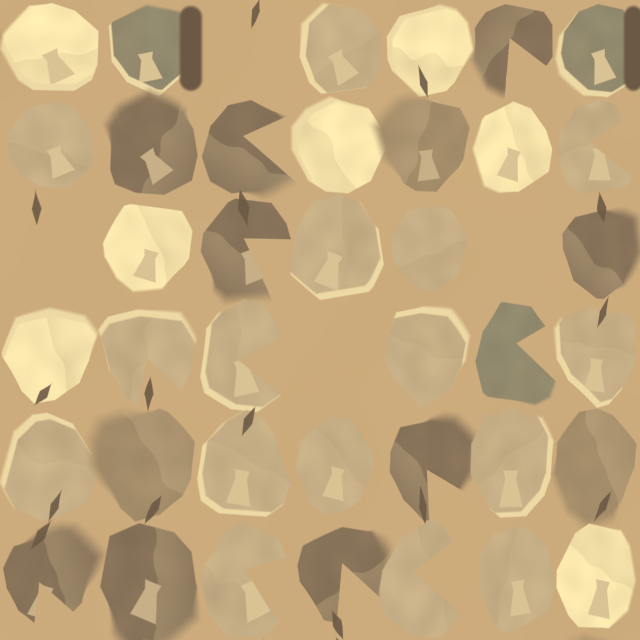
Reproduce this pattern procedurally as a Shadertoy shader.

```glsl
// Seven by six rows of painted pebbles on warm tan, cells shrinking to the upper right.
// Each pebble is a tapered polygon of hashed half-planes, with facets, pale rims,
// wedge notches, soft shadows and dark flecks chosen by a hash of its cell.

vec2 hash2(vec2 p) {
    vec3 q = fract(p.xyx * vec3(0.1031, 0.1030, 0.0973));
    q += dot(q, q.yzx + 33.33);
    return fract((q.xx + q.yz) * q.zy);
}

float gradientNoise(vec2 p) {
    vec2 i = floor(p), f = fract(p);
    vec2 u = f * f * (3.0 - 2.0 * f);
    vec2 e = vec2(0.0, 1.0);
    float a = dot(hash2(i) - 0.5, f);
    float b = dot(hash2(i + e.yx) - 0.5, f - e.yx);
    float c = dot(hash2(i + e.xy) - 0.5, f - e.xy);
    float d = dot(hash2(i + e.yy) - 0.5, f - e.yy);
    return 2.0 * mix(mix(a, b, u.x), mix(c, d, u.x), u.y);
}

vec2 direction(float angle) {
    return vec2(cos(angle), sin(angle));
}

// Coordinates of p along and across a direction
vec2 alongAxis(vec2 p, float angle) {
    vec2 axis = direction(angle);
    return vec2(dot(p, axis), dot(p, vec2(-axis.y, axis.x)));
}

// Irregular convex polygon, tapered towards one end
float pebble(vec2 p, vec2 cell, float taper) {
    p.x *= 1.0 - taper * p.y;
    float d = -1.0;
    for (int i = 0; i < 11; i++) {
        vec2 h = hash2(cell * 3.7 + float(i) * 17.3);
        float angle = 6.2832 * (float(i) + 0.6 * h.x) / 11.0;
        d = max(d, dot(p, direction(angle)) - 0.41 - 0.07 * h.y);
    }
    return d;
}

vec3 paintCell(vec3 color, vec2 p, vec2 cell, float px) {
    vec2 kind = hash2(cell + 11.0);
    vec2 cut = hash2(cell + 47.0);
    vec2 turn = hash2(cell + 83.0);
    vec2 extra = hash2(cell + 131.0);

    vec3 dark = vec3(0.42, 0.35, 0.27);
    vec3 cream = vec3(0.98, 0.91, 0.68);
    vec3 khaki = vec3(0.78, 0.69, 0.53);
    vec3 ochre = vec3(0.64, 0.55, 0.41);

    // Darker tones gather at the lower left
    float rank = kind.x + 0.4 * (0.5 * dot(cell, vec2(1.0 / 7.0, 1.0 / 6.0)) - 0.43);
    bool isDark = rank < 0.42;
    bool isCream = rank > 0.86;
    vec3 tone = rank < 0.23 ? vec3(0.53, 0.45, 0.35) : isDark ? ochre : isCream ? cream : khaki;
    if (!isDark && !isCream && extra.x > 0.92) tone = vec3(0.57, 0.54, 0.43);

    float taper = mix(-0.5, 0.8, kind.y);
    vec2 q = (p - 0.06 * (turn - 0.5)) / mix(0.9, 1.08, extra.y);
    float d = pebble(q, cell, taper);
    float grain = gradientNoise(p * 4.0 + cell * 5.3);

    // Broad facet: crisp on one side, fading on the other
    vec2 facet = alongAxis(q, 6.2832 * turn.x);
    float side = facet.x + 0.12 * grain - 0.08;
    float plane = smoothstep(-px, px, side) * (1.0 - smoothstep(0.0, 0.6, side));
    vec3 body = mix(tone, isDark ? khaki : ochre, plane * (isDark ? 0.32 : 0.14));
    body *= 1.0 + 0.07 * grain;

    // Pale angular patch in the lower half
    vec2 chip = alongAxis(q - vec2(0.12 * (turn.y - 0.5), -0.1), -1.9 + turn.x);
    float patchDist = max(abs(chip.y) - 0.06 - 0.3 * abs(chip.x), abs(chip.x - 0.08) - 0.15);
    if (cut.y < 0.45) {
        body = mix(body, isDark ? khaki : vec3(0.85, 0.76, 0.58), 1.0 - smoothstep(-px, px, patchDist));
    }

    // Crescent rim
    if (!isDark && turn.y < 0.55) {
        float inner = pebble(q - 0.07 * direction(6.2832 * cut.y), cell, taper);
        body = mix(body, vec3(0.93, 0.85, 0.64), smoothstep(-px, 0.015, inner));
    }

    // Outline, blurred on one flank, with a wedge notch
    float flank = smoothstep(0.1, 0.45, dot(q, direction(6.2832 * turn.y)));
    float blur = px + flank * (isDark ? 0.13 : 0.03);
    float cover = 1.0 - smoothstep(-px, blur, d);
    if (!isCream && cut.x < 0.46) {
        vec2 notch = alongAxis(q - 0.16 * (turn - 0.5), -1.3 * kind.y);
        cover *= smoothstep(-px, px, abs(notch.y) - 0.04 - 0.6 * notch.x);
    }
    if (extra.y > 0.08) color = mix(color, body, cover);

    // Dark fleck near the top or bottom
    vec2 tip = vec2(0.3 * (cut.x - 0.5), cut.y < 0.6 ? 0.39 : -0.36);
    vec2 fleck = alongAxis(p - tip, 0.8 + 1.5 * turn.x);
    float fleckDist = abs(fleck.y) + 0.3 * abs(fleck.x) - 0.045 + 0.04 * grain;
    if (extra.x < 0.35) color = mix(color, dark, 0.9 - 0.9 * smoothstep(-px, px, fleckDist));

    // Occasional soft upright stroke
    if (extra.x > 0.94) {
        vec2 stroke = p - vec2(0.42, 0.0);
        stroke.y -= clamp(stroke.y, -0.32, 0.32);
        color = mix(color, dark, 1.0 - smoothstep(0.09, 0.14, length(stroke)));
    }
    return color;
}

void mainImage(out vec4 fragColor, in vec2 fragCoord) {
    vec2 uv = fragCoord / iResolution.xy;
    vec2 grid = uv * (vec2(6.2, 5.3) + vec2(0.8, 0.7) * uv);
    vec2 home = floor(grid);
    float px = 6.0 / iResolution.y;

    // Upper rows first, so lower pebbles overlap them
    vec3 color = vec3(0.80, 0.67, 0.485) * (1.0 + 0.015 * gradientNoise(uv * 5.0));
    for (int y = 1; y >= -1; y--) {
        for (int x = -1; x <= 1; x++) {
            vec2 cell = home + vec2(x, y);
            color = paintCell(color, grid - cell - 0.5, cell, px);
        }
    }
    fragColor = vec4(color, 1.0);
}
```
